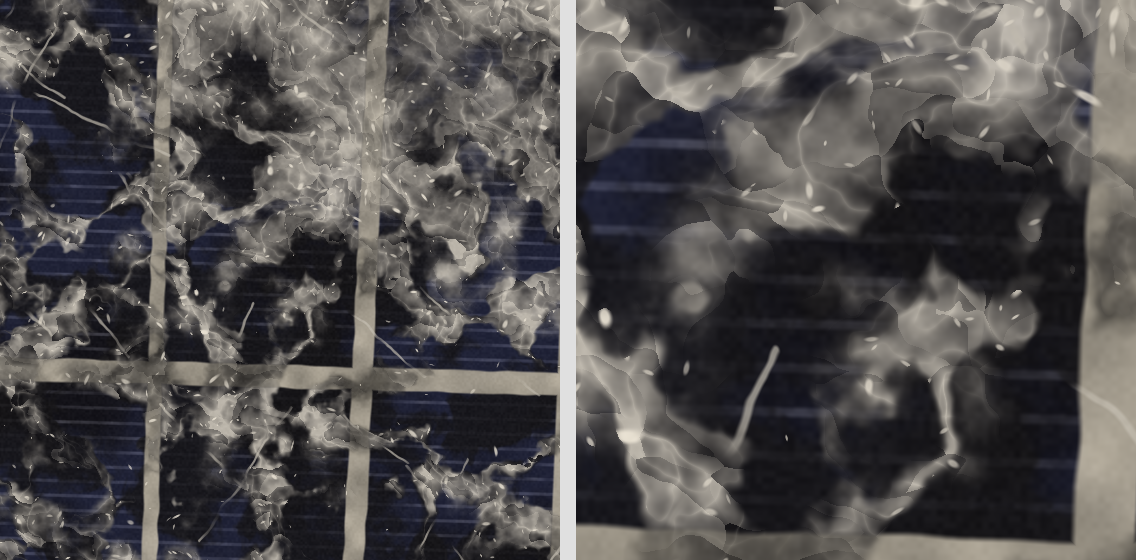
Left, the full canvas; right, a detail of the centre.
A three.js fragment shader for this texture:

```glsl
// Shattered glass over a dark solar panel: cells, pale conductors, shards and glints.
#define LINE_COUNT 38.0
#define WEB_SCALE 4.3
#define SHARD_SCALE 27.0
#define GLINT_SCALE 30.0
#define SLIVER_COUNT 22
#define GLASS_AMOUNT 0.90
#define CELL_DARK vec3(0.075, 0.072, 0.095)
#define CELL_BLUE vec3(0.125, 0.135, 0.215)
#define SHADOW_COLOR vec3(0.085, 0.080, 0.085)
#define BAR_COLOR vec3(0.67, 0.64, 0.58)
#define GLASS_DARK vec3(0.085, 0.080, 0.090)
#define GLASS_LIGHT vec3(0.93, 0.90, 0.84)

varying vec2 vUv;

float hash(vec2 p) {
  vec3 q = fract(p.xyx * 0.1031);
  q += dot(q, q.yzx + 33.33);
  return fract((q.x + q.y) * q.z);
}

vec2 hash2(vec2 p) {
  return vec2(hash(p), hash(p + 57.0));
}

mat2 rotation(float a) {
  return mat2(cos(a), sin(a), -sin(a), cos(a));
}

float noise(vec2 p) {
  vec2 i = floor(p), f = fract(p);
  f = f * f * (3.0 - 2.0 * f);
  return mix(mix(hash(i), hash(i + vec2(1.0, 0.0)), f.x),
             mix(hash(i + vec2(0.0, 1.0)), hash(i + 1.0), f.x), f.y);
}

float fbm(vec2 p) {
  float sum = 0.0, amp = 0.5;
  for (int i = 0; i < 5; i++) {
    sum += amp * noise(p);
    p = rotation(0.6) * p * 2.03 + 17.0;
    amp *= 0.5;
  }
  return sum / 0.97;
}

float ridge(vec2 p) {
  return 1.0 - abs(2.0 * noise(p) - 1.0);
}

// x: gap between nearest two sites, y: site id, zw: offset from the site
vec4 voronoi(vec2 p) {
  vec2 cell = floor(p), offset = vec2(0.0), id = vec2(0.0);
  float near = 8.0, second = 8.0;
  for (int y = -1; y <= 1; y++)
  for (int x = -1; x <= 1; x++) {
    vec2 c = cell + vec2(x, y);
    vec2 r = p - c - hash2(c);
    float d = length(r);
    if (d < near) { second = near; near = d; offset = r; id = c; }
    else second = min(second, d);
  }
  return vec4(second - near, hash(id + 91.0), offset);
}

// Small elongated highlights, scattered one per grid cell
float glints(vec2 p, float share) {
  vec2 cell = floor(p);
  float light = 0.0;
  for (int y = -1; y <= 1; y++)
  for (int x = -1; x <= 1; x++) {
    vec2 c = cell + vec2(x, y);
    vec2 q = rotation(hash(c + 7.0) * 3.0) * (p - c - hash2(c + 31.0));
    float size = mix(0.12, 0.36, hash(c + 13.0));
    float spot = 1.0 - smoothstep(size * 0.35, size, length(q * vec2(1.0, 2.4)));
    light = max(light, spot * step(hash(c + 71.0), share));
  }
  return light;
}

// Long thin cracks, mostly falling to the right
float slivers(vec2 p) {
  float light = 0.0;
  for (int i = 0; i < SLIVER_COUNT; i++) {
    vec2 seed = vec2(float(i) * 3.0, 5.0);
    float angle = mix(0.45, 1.15, hash(seed + 2.0)) + 1.3 * step(0.72, hash(seed + 4.0));
    vec2 q = rotation(angle) * (p - hash2(seed));
    float reach = mix(0.04, 0.15, hash(seed + 6.0));
    float d = length(vec2(max(abs(q.x) - reach, 0.0), q.y));
    light = max(light, 1.0 - smoothstep(0.0008, 0.0035, d));
  }
  return light;
}

float bar(float d, float halfWidth) {
  return 1.0 - smoothstep(halfWidth - 0.003, halfWidth + 0.002, abs(d));
}

void main() {
  vec2 p = vUv;
  vec2 warp = vec2(fbm(p * 7.0), fbm(p * 7.0 + 19.0)) - 0.5;
  vec2 jag = vec2(noise(p * 32.0), noise(p * 32.0 + 43.0)) - 0.5;

  // Panel: blue cells with fine lines
  float level = p.y + 0.028 * p.x;
  float stripe = abs(fract(level * LINE_COUNT) - 0.5);
  float line = (1.0 - smoothstep(0.04, 0.17, stripe)) * (0.2 + 0.8 * noise(p * vec2(45.0, 60.0)));
  vec3 color = mix(CELL_DARK, CELL_BLUE, smoothstep(0.3, 0.65, fbm(p * 6.0 + 3.0)));
  color += line * vec3(0.17, 0.17, 0.18);

  // Coverage: broken web plus a dense cloud at the upper right
  vec2 fromCloud = (p - vec2(0.70, 0.83) + warp * 0.25) * vec2(2.7, 3.3);
  float cloud = exp(-dot(fromCloud, fromCloud)) + 0.45 * smoothstep(0.72, 1.0, p.y);
  vec4 web = voronoi(p * WEB_SCALE + warp * 1.6 + jag * 0.12);
  float band = 1.0 - smoothstep(0.04, 0.36, web.x + 0.5 * (noise(p * 15.0) - 0.5));
  float patches = fbm(p * 9.0 + 61.0) - 0.5;
  float cover = smoothstep(0.2, 0.75, band * 0.85 + cloud * 0.6 + patches * 1.6);

  // Shadows under the glass, then the conductors
  float shade = smoothstep(0.43, 0.58, fbm(p * 8.0 + warp * 2.0 + 80.0) + 0.12 * band);
  color = mix(color, SHADOW_COLOR, shade * 0.8);
  float bars = max(bar(p.x - mix(0.267, 0.297, p.y) + jag.x * 0.004, 0.014),
                   bar(p.x - mix(0.632, 0.677, p.y) + jag.x * 0.004, 0.019));
  bars = max(bars, bar(p.x - 0.992 - 0.04 * p.y, 0.010));
  bars = max(bars, bar(level - 0.342 + jag.y * 0.004, 0.021));
  float wear = 0.82 + 0.3 * noise(p * 28.0) - 0.4 * shade * band;
  color = mix(color, BAR_COLOR * wear, bars * 0.95);

  // Shards: tilted facets crossed by bright fibres
  vec2 flow = rotation(0.5) * p + warp * 0.16;
  vec4 facet = voronoi(flow * SHARD_SCALE * vec2(0.8, 1.35) + jag * 0.9);
  float tilt = dot(facet.zw, vec2(cos(facet.y * 40.0), sin(facet.y * 40.0)));
  float fibre = pow(ridge(flow * vec2(20.0, 42.0)), 4.0) * 0.6
              + pow(ridge((p + warp * 0.2) * vec2(48.0, 22.0) + 9.0), 4.0) * 0.5;
  float tone = 0.02 + 0.34 * facet.y * facet.y + 0.3 * tilt + 0.42 * fibre
             + 0.9 * patches + 0.25 * (noise(p * 85.0) - 0.5) + 0.12 * band;
  float haze = clamp(cloud * 0.85, 0.0, 1.0);
  tone = mix(tone + 0.08, 0.48 + 1.1 * patches + 0.25 * (fibre - 0.4) + 0.14 * tilt, haze * 0.75);
  vec3 glass = mix(GLASS_DARK, GLASS_LIGHT, clamp(tone, 0.0, 0.85));
  color = mix(color, glass, cover * GLASS_AMOUNT * (1.0 - 0.5 * bars));

  // Cracks and sparkles
  float crack = slivers(p + warp * 0.05 + jag * 0.004) * smoothstep(0.25, 0.7, noise(p * 24.0 + 5.0));
  color = mix(color, GLASS_LIGHT * 0.82, crack * 0.7);
  float share = 0.04 + 0.28 * cover;
  float spark = max(glints(p * GLINT_SCALE + jag * 0.5, share),
                    0.8 * glints(p * GLINT_SCALE * 1.8 + jag * 0.8 + 40.0, share));
  color = mix(color, GLASS_LIGHT, spark * (0.45 + 0.5 * noise(p * 40.0 + 70.0)));

  // Fine grain
  color += 0.035 * (noise(p * 260.0) - 0.5);
  gl_FragColor = vec4(clamp(color, 0.0, 1.0), 1.0);
}
```
